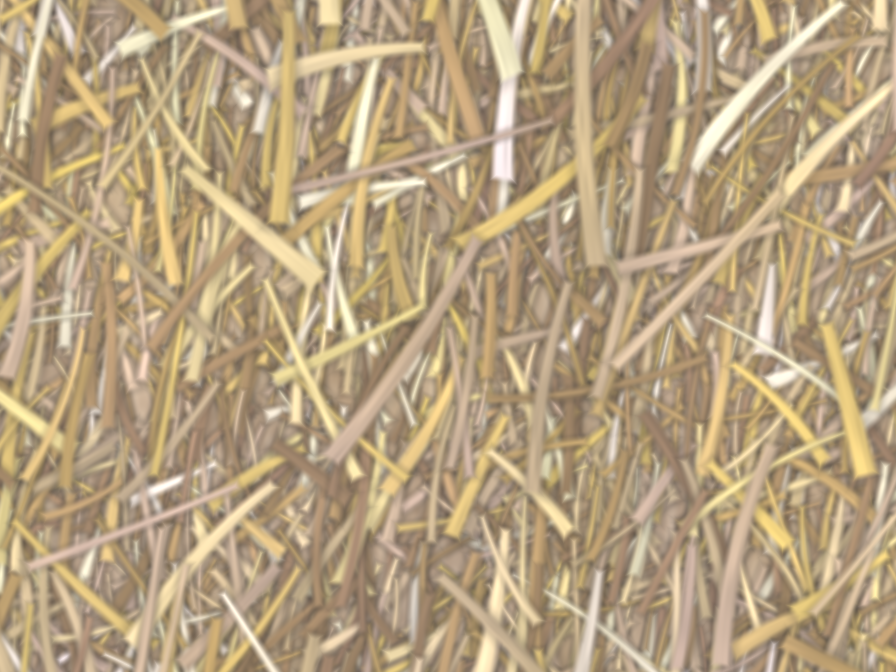
A WebGL 2 fragment shader for this texture:

```glsl
#version 300 es
precision highp float;
precision highp int;

uniform vec2 u_resolution;
out vec4 fragColor;

// Sizes are fractions of the canvas height
const int LAYERS = 20;
const float CELL_SMALL = 0.085;
const float CELL_LARGE = 0.29;
const float HALF_WIDTH_SMALL = 0.0055;
const float HALF_WIDTH_LARGE = 0.0105;
const float SOFTNESS = 0.0066;
const float LEAN = 0.17;
const float LEAN_SPREAD = 1.25;
const float BEND = 0.22;
const float SHADOW = 0.17;
const float TONE_JITTER = 0.2;
const float EXPOSURE = 1.12;
const float HAZE = 0.155;
const float PATCH_SHADE = 0.2;
const float PATCH_WARMTH = 0.12;

// Straw colours from dark to pale, with cumulative shares
const vec3 STRAW[6] = vec3[6](
  vec3(0.53, 0.42, 0.31), vec3(0.65, 0.53, 0.34), vec3(0.72, 0.63, 0.52),
  vec3(0.78, 0.67, 0.39), vec3(0.88, 0.80, 0.60), vec3(0.88, 0.85, 0.79));
const float SHARE[5] = float[5](0.17, 0.36, 0.66, 0.78, 0.89);
const vec3 PINK_TINT = vec3(1.02, 0.98, 1.03);
const vec3 GOLD_TINT = vec3(1.0, 1.0, 0.86);

vec3 hash3(ivec3 key) {
  uvec3 v = uvec3(key) * 1664525u + 1013904223u;
  v.x += v.y * v.z; v.y += v.z * v.x; v.z += v.x * v.y;
  v ^= v >> 16u;
  v.x += v.y * v.z; v.y += v.z * v.x; v.z += v.x * v.y;
  return vec3(v >> 8u) / 16777216.0;
}

float noise(vec2 p, int seed) {
  ivec2 i = ivec2(floor(p));
  vec2 f = fract(p);
  f = f * f * (3.0 - 2.0 * f);
  float a = hash3(ivec3(i, seed)).x;
  float b = hash3(ivec3(i + ivec2(1, 0), seed)).x;
  float c = hash3(ivec3(i + ivec2(0, 1), seed)).x;
  float d = hash3(ivec3(i + ivec2(1, 1), seed)).x;
  return mix(mix(a, b, f.x), mix(c, d, f.x), f.y);
}

vec3 strawColour(float pick, vec2 vary) {
  int index = 0;
  for (int i = 0; i < 5; i++) index += int(step(SHARE[i], pick));
  vec3 tint = mix(PINK_TINT, GOLD_TINT, vary.x);
  return STRAW[index] * tint * (1.0 + TONE_JITTER * (vary.y - 0.5));
}

// Lays the straw of one cell over the colour beneath
vec3 layStraw(vec3 under, vec2 p, ivec2 cell, int layer, float depth, float size) {
  vec3 place = hash3(ivec3(cell, layer * 3 + 50));
  vec3 form = hash3(ivec3(cell, layer * 3 + 51));
  vec3 look = hash3(ivec3(cell, layer * 3 + 52));
  if (place.z > mix(1.0, 0.42, depth)) return under;

  // Mostly upright, with a few strongly tilted pieces
  float turn = 2.0 * form.x - 1.0;
  float angle = LEAN + LEAN_SPREAD * turn * abs(turn);
  vec2 axis = vec2(sin(angle), cos(angle));
  vec2 q = p - (vec2(cell) + place.xy) * size;
  float halfLength = size * mix(0.35, 0.8, form.y);
  float along = dot(q, axis) / halfLength;
  float across = dot(q, vec2(axis.y, -axis.x));
  across += BEND * (look.z - 0.5) * halfLength * along * along;

  float halfWidth = mix(HALF_WIDTH_SMALL, HALF_WIDTH_LARGE, depth);
  halfWidth *= mix(0.5, 1.35, form.z) * (1.0 - 0.45 * along * look.x);
  float dist = max(abs(across) - halfWidth, (abs(along) - 1.0) * halfLength);
  float reach = halfWidth + SOFTNESS;
  if (dist > reach) return under;

  // Rounded stalk with faint fibres running lengthwise
  float side = clamp(across / halfWidth, -1.0, 1.0);
  float light = 1.0 - 0.06 * side - 0.09 * side * side;
  vec2 fibre = vec2(across * 150.0, along * halfLength * 20.0) + place.xy * 90.0;
  light += 0.14 * (noise(fibre, layer) - 0.5);
  float pick = pow(look.x, mix(1.1, 0.7, depth));
  vec3 colour = strawColour(pick, vec2(look.y, fract(look.z * 7.0))) * light;

  vec3 shaded = under * (1.0 - SHADOW * smoothstep(reach, 0.0, dist));
  return mix(shaded, colour, smoothstep(SOFTNESS, -SOFTNESS, dist));
}

void main() {
  vec2 p = gl_FragCoord.xy / u_resolution.y;

  // Dim chaff at the bottom of the pile
  float chaff = 0.6 * noise(p * vec2(65.0, 20.0), 1) + 0.4 * noise(p * vec2(90.0, 50.0), 2);
  vec3 colour = mix(STRAW[0], STRAW[2], chaff);

  // Short scraps first, long stalks on top
  for (int layer = 0; layer < LAYERS; layer++) {
    float depth = float(layer) / float(LAYERS - 1);
    depth *= depth;
    float size = mix(CELL_SMALL, CELL_LARGE, depth);
    vec2 shifted = p + hash3(ivec3(layer, 7, 9)).xy * 5.0;
    ivec2 home = ivec2(floor(shifted / size));
    for (int y = -1; y <= 1; y++)
      for (int x = -1; x <= 1; x++)
        colour = layStraw(colour, shifted, home + ivec2(x, y), layer, depth, size);
  }

  // Broad patches of shade and warmth under a thin haze
  float shade = 0.5 * (noise(p * 4.5, 3) + noise(p * vec2(13.0, 8.0), 4)) - 0.5;
  float warmth = noise(p * vec2(7.0, 4.0), 5) - 0.5;
  colour *= EXPOSURE * (1.0 + PATCH_SHADE * shade);
  colour.b *= 1.0 - PATCH_WARMTH * warmth;
  colour = mix(colour, vec3(1.0), HAZE);
  fragColor = vec4(clamp(colour, 0.0, 1.0), 1.0);
}
```
